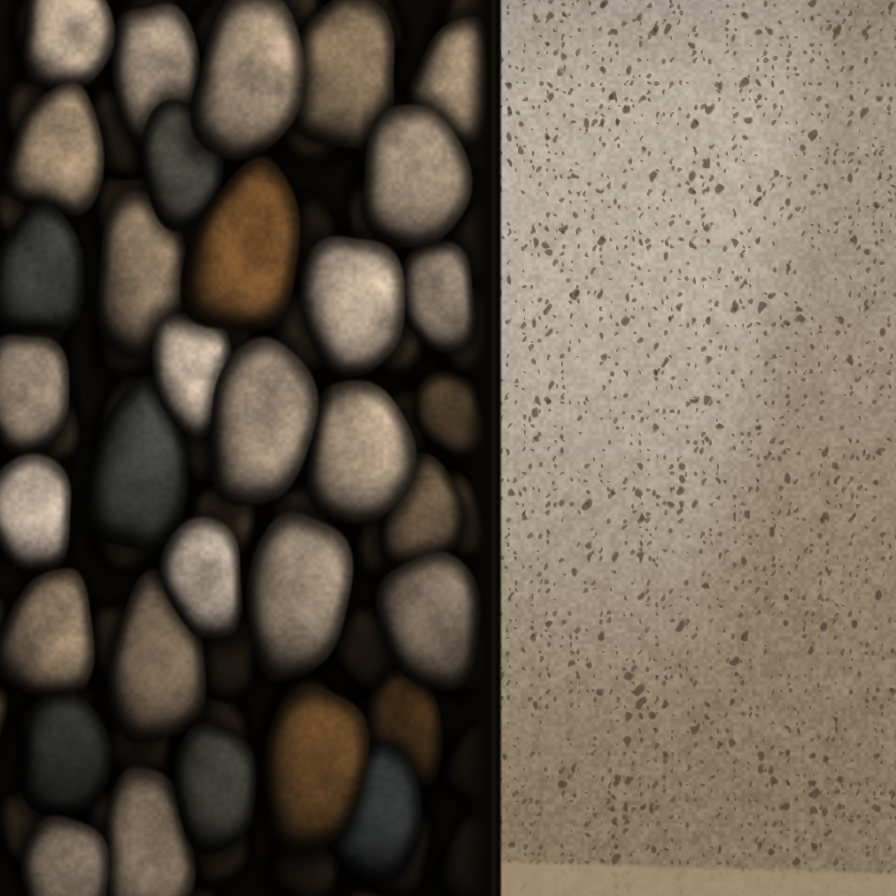
Reproduce this texture procedurally as a WebGL 2 fragment shader.

```glsl
#version 300 es
precision highp float;
// Columns of rounded river pebbles in deep shade beside a speckled concrete slab.
uniform vec2 u_resolution;
out vec4 fragColor;

const vec3 GAP = vec3(0.045, 0.035, 0.024);
const vec3 EARTH = vec3(0.30, 0.24, 0.17);
const vec3 CHALK = vec3(0.86, 0.79, 0.72);
const vec3 SLATE = vec3(0.25, 0.26, 0.26);
const vec3 RUST = vec3(0.46, 0.33, 0.19);
const vec3 SAGE = vec3(0.34, 0.33, 0.26);
const float SLAB_EDGE = 0.559;

float hash(vec2 p) {
  vec3 q = fract(vec3(p.xyx) * 0.1031);
  q += dot(q, q.yzx + 33.33);
  return fract((q.x + q.y) * q.z);
}

float noise(vec2 p) {
  vec2 i = floor(p), f = fract(p);
  f = f * f * (3.0 - 2.0 * f);
  return mix(mix(hash(i), hash(i + vec2(1, 0)), f.x),
             mix(hash(i + vec2(0, 1)), hash(i + vec2(1, 1)), f.x), f.y);
}

float fbm(vec2 p) {
  float sum = 0.0, amp = 0.5;
  for (int i = 0; i < 4; i++) {
    sum += amp * noise(p);
    p = p * 2.03 + 17.0;
    amp *= 0.5;
  }
  return sum;
}

// One pebble: contact shadow, then a rounded and lit body.
void pebble(inout vec3 col, vec2 p, vec2 center, vec2 halfSize, float lean, vec3 tint, float seed) {
  vec2 d = p - center;
  float c = cos(lean), s = sin(lean);
  vec2 q = vec2(c * d.x - s * d.y, s * d.x + c * d.y) / halfSize;
  q.x *= 1.0 + (seed - 0.3) * 0.38 * q.y;
  vec2 power = pow(abs(q) + 1e-4, vec2(2.3));
  float angle = atan(q.y, q.x + 1e-5);
  float r = pow(power.x + power.y, 1.0 / 2.3);
  r *= 1.0 + 0.05 * cos(3.0 * angle + seed * 6.3) + 0.025 * cos(5.0 * angle + seed * 19.0);
  float edge = (r - 1.0) * min(halfSize.x, halfSize.y);
  col *= mix(0.3, 1.0, smoothstep(-0.005, 0.018, edge));

  vec3 normal = normalize(vec3(q * r * r * 1.5, 0.85));
  float light = max(dot(normal, normalize(vec3(0.28, 0.26, 0.9))), 0.0);
  float mottle = fbm(p * 24.0 + seed * 71.0);
  float grain = noise(p * 210.0 + seed * 31.0);
  vec3 body = tint * (0.62 + 0.62 * mottle + 0.12 * (grain - 0.5));
  body *= 0.1 + 0.95 * pow(light, 1.4);
  body *= mix(0.42, 1.0, smoothstep(1.0, 0.7, r));
  float aa = 0.0013 + 0.7 / u_resolution.y;
  col = mix(col, body, smoothstep(aa, -aa, edge));
}

// A swaying column of pebbles; sway and tone hold amplitude, frequency, phase.
void column(inout vec3 col, vec2 p, int count, vec2 start, vec2 stride, float growth, vec3 sway,
            vec2 halfSize, float lean, float shade, vec3 tone, vec3 accent) {
  for (int i = 0; i < count; i++) {
    float k = float(i);
    float seed = hash(vec2(k * 7.0 + 3.0, start.x * 191.0));
    vec2 center = start + k * stride - vec2(0.0, growth * k * k);
    center.x += sway.x * cos(sway.y * k + sway.z);
    float wave = cos(tone.y * k + tone.z);
    vec3 tint = mix(EARTH, CHALK, shade + tone.x * wave);
    tint = mix(tint, accent, smoothstep(-0.45, -0.9, wave));
    tint *= mix(vec3(1.0), vec3(1.03, 0.98, 0.9), seed);
    pebble(col, p, center, halfSize * (0.94 + 0.14 * seed), lean + 0.4 * (seed - 0.5), tint, seed);
  }
}

// Dim pebbles glimpsed in the gaps, on a jittered grid.
void deepPebbles(inout vec3 col, vec2 p) {
  vec2 cell = vec2(0.095, 0.115), home = floor(p / cell);
  for (int y = -1; y <= 1; y++)
    for (int x = -1; x <= 1; x++) {
      vec2 id = home + vec2(x, y);
      float a = hash(id + 41.0), b = hash(id + 83.0);
      vec2 center = (id + 0.3 + 0.4 * vec2(a, b)) * cell;
      pebble(col, p, center, vec2(0.037, 0.052), a - 0.5, EARTH * (0.35 + 0.6 * b), a);
    }
}

// Small irregular flecks, one per occupied grid cell.
float flecks(vec2 p, float density, float share) {
  vec2 g = p * density + 0.5 * noise(p * density * 1.7), id = floor(g);
  vec2 offset = fract(g) - 0.35 - 0.3 * vec2(hash(id + 5.0), hash(id + 9.0));
  float size = 0.13 + 0.17 * hash(id + 23.0);
  float shape = smoothstep(size + 0.12, size - 0.1, length(offset * vec2(1.1, 0.85)));
  return shape * step(hash(id + 61.0), share);
}

vec3 slab(vec2 p) {
  // Pale diagonal sheen fading into a tan lower right.
  float border = 0.71 + 0.2 * p.y + 0.03 * (noise(p * 6.0) - 0.5);
  float sheen = smoothstep(border + 0.07, border - 0.05, p.x) * smoothstep(0.05, 0.72, p.y);
  vec3 col = mix(vec3(0.53, 0.465, 0.375), vec3(0.63, 0.58, 0.505), smoothstep(0.05, 0.85, p.y));
  col = mix(col, vec3(0.735, 0.695, 0.64), sheen * 0.85);
  col *= 1.0 - 0.1 * smoothstep(0.88, 1.0, p.y);
  col += 0.07 * (fbm(p * 55.0) - 0.47) + 0.09 * (noise(p * 240.0) - 0.5);
  col = mix(col, vec3(0.31, 0.25, 0.19), 0.55 * flecks(p, 115.0, 0.3));
  col = mix(col, vec3(0.25, 0.20, 0.15), 0.6 * flecks(p + 3.7, 68.0, 0.16));
  // Smooth lighter lip along the bottom.
  float lip = smoothstep(0.004, -0.004, p.y - 0.038 + 0.03 * (p.x - SLAB_EDGE));
  return mix(col, vec3(0.64, 0.56, 0.455) + 0.03 * (noise(p * 90.0) - 0.5), lip * 0.8);
}

void main() {
  vec2 p = gl_FragCoord.xy / u_resolution;
  vec3 col = GAP;
  deepPebbles(col, p);
  column(col, p, 4, vec2(0.51, 0.909), vec2(-0.021, -0.241), 0.0, vec3(0), vec2(0.045, 0.067), 0.0, 0.36, vec3(0.3, 1.05, 0.0), RUST * 0.65);
  column(col, p, 5, vec2(0.164, 0.909), vec2(0, -0.215), 0.0, vec3(0.012, 2, 0), vec2(0.051, 0.092), 0.0, 0.4, vec3(0.18, 1.571, 0), SLATE);
  column(col, p, 8, vec2(0.052, 0.967), vec2(0, -0.135), 0.0, vec3(0.023, 0.967, 0), vec2(0.049, 0.069), 0.05, 0.58, vec3(0.24, 1.571, 0), SLATE * 0.9);
  column(col, p, 4, vec2(0.204, 0.818), vec2(0.012, -0.232), 0.0, vec3(0), vec2(0.046, 0.072), 0.0, 0.65, vec3(0.45, 2.094, -3.142), mix(SLATE, SAGE, 0.4));
  column(col, p, 6, vec2(0.406, 0.922), vec2(0.0065, -0.107), 0.0117, vec3(0.05, 2.094, -2.094), vec2(0.059, 0.079), 0.0, 0.56, vec3(0.22, 1.047, -2.094), SLATE);
  column(col, p, 5, vec2(0.267, 0.915), vec2(0.018, -0.193), 0.0, vec3(0.016, 1.571, 0.785), vec2(0.058, 0.094), 0.2, 0.5, vec3(0.26, 2.094, -5.236), RUST);
  col *= mix(0.82, 1.08, smoothstep(0.0, 0.6, p.y));

  // Shaded trench and thin metal edging before the slab.
  col = mix(col, GAP * 0.75, smoothstep(0.515, 0.547, p.x));
  col += vec3(0.05, 0.048, 0.032) * smoothstep(0.005, 0.0, abs(p.x - 0.551));
  float aa = 0.0015 + 0.7 / u_resolution.x;
  col = mix(col, slab(p), smoothstep(-aa, aa, p.x - SLAB_EDGE));
  fragColor = vec4(clamp(col, 0.0, 1.0), 1.0);
}
```
